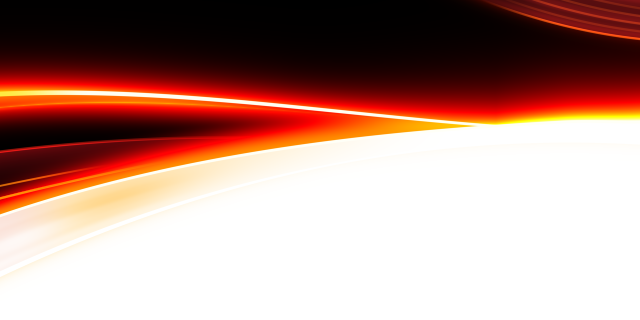
Write a Shadertoy shader that draws this background.

```glsl
float hash(float n) { return fract(sin(n * 127.1) * 43758.5453); }

float noise(float t) {
    float cell = floor(t);
    return mix(hash(cell), hash(cell + 1.0), smoothstep(0.0, 1.0, t - cell));
}

// Antialiased line from a signed distance and a half width
float stroke(float d, float halfWidth) {
    float aa = 0.7 / iResolution.y;
    return 1.0 - smoothstep(halfWidth - aa, halfWidth + aa, abs(d));
}

float gauss(float t) { return exp(-t * t); }

// Black, red, yellow, white
vec3 heatRamp(float heat) { return clamp(3.0 * heat - vec3(0.0, 1.0, 2.0), 0.0, 1.0); }

// Curve heights across the canvas
float beamCurve(float x) { return 0.706 + x * (0.047 + x * (-0.137 + x * 0.0419)); }
float rimCurve(float x) {
    return 0.3255 + x * (0.3403 + x * (-0.1339 + x * 0.02)) - 0.013 * smoothstep(1.75, 2.05, x);
}
float innerCurve(float x) { return 0.143 + x * (0.466 - 0.131 * x); }

// Red ribbons in the upper right corner
vec3 cornerRibbons(float x, float y) {
    float u = 2.0 - x;
    float v = y - (0.878 + 0.11 * u + 0.28 * u * u);
    float fade = 1.0 - smoothstep(0.25, 0.52, u);
    float inside = smoothstep(-0.003, 0.004, v);
    float bands = 0.55 + 0.45 * noise(v * 75.0 + 3.0);
    vec3 col = vec3(0.55, 0.09, 0.1) * bands * inside * mix(0.5, 1.0, fade);
    col += vec3(0.25, 0.02, 0.0) * exp(-abs(v) / 0.018) * (1.0 - 0.6 * inside);
    for (int i = 0; i < 5; i++) {
        float n = float(i);
        float offset = n * (0.024 + 0.012 * u);
        float strength = (i == 0 ? 0.8 : 0.15 + 0.35 * hash(n + 2.0)) * fade;
        col += vec3(0.75, 0.36, 0.06) * strength * stroke(v - offset, 0.0035);
    }
    return col;
}

// Glow around the beam and above the rim
vec3 fireGlow(float x, float y, float beam, float rim) {
    float above = y - max(beam, rim);
    float right = smoothstep(0.9, 1.8, x);
    float upper = (0.5 + 0.22 * (x - 0.9) * (x - 0.9)) * exp(-above / mix(0.046, 0.075, right));
    upper += 0.35 * smoothstep(1.4, 1.7, x) * exp(-above / 0.012);

    float under = mix(0.48, 0.3, smoothstep(0.4, 1.2, x)) * gauss((beam - y) / mix(0.07, 0.045, x * 0.5));
    float rimGlow = 0.52 * gauss((y - rim) / (0.06 + 0.025 * x));
    float heat = above > 0.0 ? upper : length(vec2(under, rimGlow));
    return heatRamp(heat);
}

// Fine lines and the red veil between beam and rim
vec3 innerFlames(float x, float y, float beam) {
    float left = 1.0 - smoothstep(0.1, 0.9, x);
    float veil = 0.526 + 0.125 * x - 0.087 * x * x - y;
    vec3 col = vec3(0.42, 0.03, 0.05) * left * smoothstep(-0.002, 0.003, veil) * exp(-max(veil, 0.0) / 0.065);
    col += vec3(0.55, 0.07, 0.04) * left * stroke(veil, 0.004);

    float companion = beam - 0.042 * exp(-1.2 * x) - y;
    col += vec3(0.5, 0.42, 0.0) * (1.0 - smoothstep(0.3, 1.35, x)) * exp(-abs(companion) / 0.005);

    for (int i = 0; i < 2; i++) {
        float n = float(i);
        float d = y - (0.419 - 0.039 * n + (0.21 + 0.04 * n) * x - 0.05 * x * x);
        float fade = 1.0 - smoothstep(0.05, 0.36 + 0.2 * n, x);
        col += vec3(0.6, 0.4 + 0.15 * n, 0.02) * fade * stroke(d, 0.003 + 0.0007 * n);
    }
    return col;
}

// Cream band under the rim, then plain white
vec3 paleBody(float x, float y, float rim, float inner) {
    float t = (y - inner) / (rim - inner);
    float fade = 1.0 - smoothstep(0.35, 1.45, x);
    float streaks = noise(t * 9.0 + 1.5) - 0.5;
    float amber = fade * (0.12 + 0.3 * t) + 0.45 * gauss((x - 0.33) / 0.26) * gauss((t - 0.6) / 0.42);
    amber += 0.3 * streaks * (1.0 - smoothstep(0.1, 0.7, x));
    amber *= 1.0 - 0.7 * gauss((x - 0.07) / 0.16) * gauss((t - 0.45) / 0.27);
    vec3 tint = mix(vec3(0.95, 0.66, 0.55), vec3(1.0, 0.79, 0.4), smoothstep(0.0, 0.25, x));
    vec3 band = mix(vec3(1.0), tint, clamp(amber, 0.0, 1.0));

    float spill = mix(0.5, 0.1, smoothstep(0.0, 1.1, x)) * exp(-max(inner - y, 0.0) / 0.018);
    vec3 below = mix(vec3(1.0), vec3(1.0, 0.85, 0.55), spill);
    return mix(below, band, smoothstep(-0.002, 0.002, y - inner));
}

void mainImage(out vec4 fragColor, in vec2 fragCoord) {
    vec2 p = fragCoord / iResolution.xy;
    float x = 2.0 * p.x, y = p.y;
    float beam = beamCurve(x), rim = rimCurve(x), inner = innerCurve(x);
    float aa = 1.0 / iResolution.y;

    vec3 col = fireGlow(x, y, beam, rim);
    col += innerFlames(x, y, beam) + cornerRibbons(x, y);
    col = min(col, 1.0);

    // Bright beam, yellow at its left end
    vec3 beamColor = mix(vec3(1.0, 0.92, 0.25), vec3(1.0, 1.0, 0.95), smoothstep(0.0, 0.3, x));
    col = mix(col, beamColor, stroke(y - beam, mix(0.0075, 0.004, x / 1.6)));

    // White body with its two bright edges
    col = mix(col, paleBody(x, y, rim, inner), 1.0 - smoothstep(-aa, aa, y - rim));
    col = mix(col, vec3(1.0, 1.0, 0.97), stroke(y - rim, 0.0045));
    col = mix(col, vec3(1.0), stroke(y - inner, mix(0.009, 0.003, min(x, 1.0))));

    fragColor = vec4(col, 1.0);
}
```
